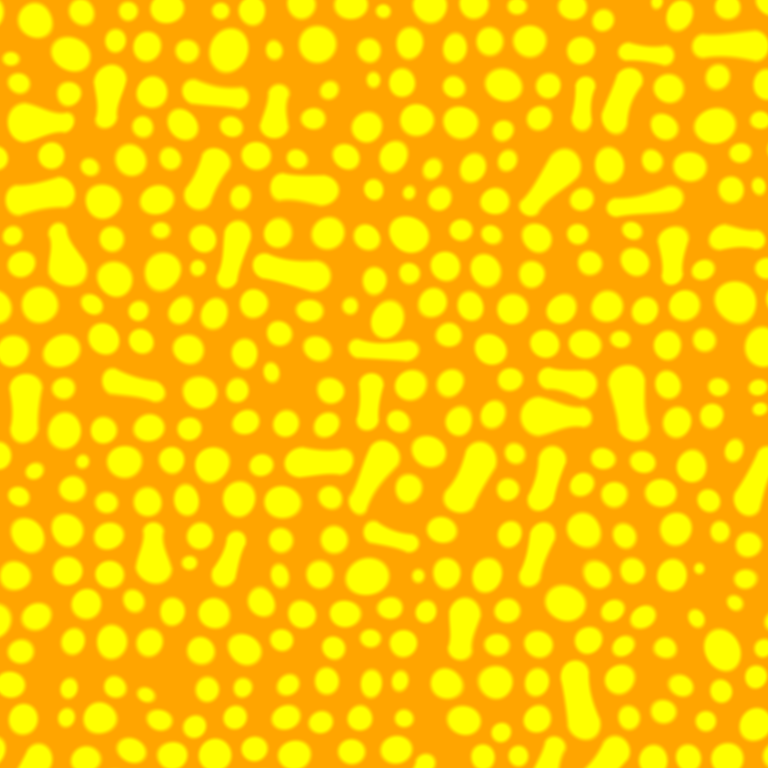
A three.js fragment shader for this pattern:

```glsl
// Soft yellow spots of mixed sizes on orange, some fused into dumbbells.
// Spots sit on a jittered brick lattice, repel their neighbours once and
// are shrunk to keep a gap; gradient noise bends the plane into ovals.

varying vec2 vUv;

const float ROW = 0.866;   // row height of the brick lattice
const float GAP = 0.22;    // free space kept between spots

vec3 hash3(vec2 c) {
  vec3 p = fract(c.xyx * vec3(0.1031, 0.1030, 0.0973));
  p += dot(p, p.yxz + 33.33);
  return fract((p.xxy + p.yzz) * p.zyx);
}

float corner(vec2 cell, vec2 toPoint) {
  float angle = 6.2832 * hash3(cell + 71.0).x;
  return dot(vec2(cos(angle), sin(angle)), toPoint);
}

float gradientNoise(vec2 p) {
  vec2 i = floor(p), f = p - i;
  vec2 u = f * f * f * (f * (f * 6.0 - 15.0) + 10.0);
  vec2 e = vec2(1.0, 0.0);
  return mix(mix(corner(i, f), corner(i + e, f - e), u.x),
             mix(corner(i + e.yx, f - e.yx), corner(i + 1.0, f - 1.0), u.x), u.y);
}

// Sideways shift of a row: 0, 1/2, 0, -1/2, repeating
float rowShift(float row) {
  float m = mod(row, 4.0);
  return mod(m, 2.0) * (1.0 - 0.5 * m + 0.5) * 0.5;
}

// Lattice spot before repulsion: position and wanted radius
vec3 seedSpot(vec2 c) {
  vec3 h = hash3(c);
  vec2 pos = vec2(c.x + 0.5 + rowShift(c.y), (c.y + 0.5) * ROW);
  return vec3(pos + (h.xy - 0.5) * 0.55, mix(0.14, 0.48, pow(h.z, 0.6)));
}

// Spot pushed away from neighbours that stand too close
vec3 movedSpot(vec2 c) {
  vec3 spot = seedSpot(c);
  vec2 push = vec2(0.0);
  for (int y = -1; y <= 1; y++) {
    for (int x = -1; x <= 1; x++) {
      if (x == 0 && y == 0) continue;
      vec3 other = seedSpot(c + vec2(x, y));
      vec2 away = spot.xy - other.xy;
      float d = max(length(away), 0.01);
      push += away / d * max(spot.z + other.z + GAP - d, 0.0) * 0.45;
    }
  }
  return vec3(spot.xy + push, spot.z);
}

// Radius cut down so that the gap to every neighbour stays open
float fittedRadius(vec2 c, vec3 spot) {
  float r = spot.z;
  for (int y = -1; y <= 1; y++) {
    for (int x = -1; x <= 1; x++) {
      if (x == 0 && y == 0) continue;
      vec3 other = movedSpot(c + vec2(x, y));
      float room = distance(spot.xy, other.xy) - GAP;
      r = min(r, room * spot.z / (spot.z + other.z));
    }
  }
  return max(r, 0.07);
}

// Each 2 by 2 block pairs its cells either sideways or upwards
vec2 partnerOf(vec2 c) {
  vec2 block = floor(c * 0.5);
  vec2 flip = 1.0 - 2.0 * (c - 2.0 * block);
  return c + (hash3(block + 37.0).x < 0.25 ? vec2(flip.x, 0.0) : vec2(0.0, flip.y));
}

// Signed distance to the spot of a cell, or to its dumbbell
float spotDistance(vec2 p, vec2 c) {
  vec3 a = movedSpot(c);
  vec2 mate = partnerOf(c);
  bool fused = hash3(min(c, mate) + 113.0).y < 0.19;
  if (!fused) {
    float d = distance(p, a.xy);
    return d > 0.65 ? d - 0.5 : d - fittedRadius(c, a);
  }
  vec3 b = movedSpot(mate);
  vec2 axis = b.xy - a.xy;
  float t = clamp(dot(p - a.xy, axis) / dot(axis, axis), 0.0, 1.0);
  float d = length(p - a.xy - axis * t);
  if (d > 0.65) return d - 0.5;
  float ra = max(fittedRadius(c, a), 0.22);
  float rb = max(fittedRadius(mate, b), 0.22);
  return d - mix(ra, rb, smoothstep(0.0, 1.0, t)) + 0.16 * t * (1.0 - t);
}

void main() {
  vec2 p = vUv * 17.8 + 8.0;
  p += 0.24 * vec2(gradientNoise(p * 0.45), gradientNoise(p * 0.45 + 50.0));

  // Nearest spot among the surrounding cells
  float nearest = 1.0;
  for (int y = -1; y <= 1; y++) {
    float row = floor(p.y / ROW) + float(y);
    float column = floor(p.x - rowShift(row));
    for (int x = -1; x <= 1; x++)
      nearest = min(nearest, spotDistance(p, vec2(column + float(x), row)));
  }

  // Soft rim with a longer tail on the orange side
  float yellow = pow(1.0 - smoothstep(-0.07, 0.095, nearest), 1.3);
  gl_FragColor = vec4(1.0, mix(0.647, 1.0, yellow), 0.0, 1.0);
}
```
